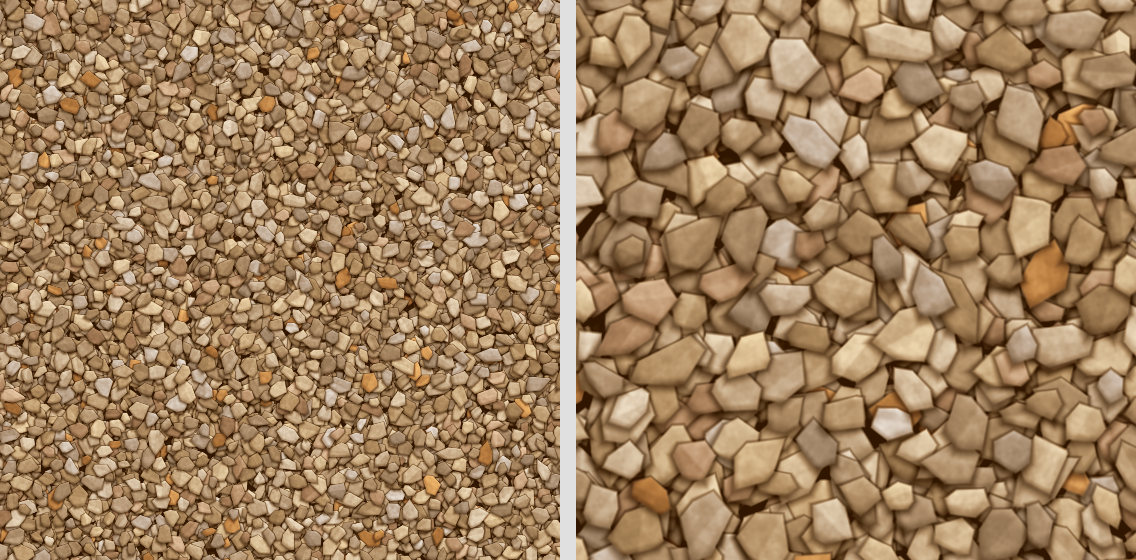
Left: the whole. Right: its middle third, enlarged.
A three.js fragment shader for this texture:

```glsl
#define CELLS 31.0
#define LAYERS 7
#define SIDES 6
#define EDGE 0.035
#define BEVEL 0.17
#define SHADOW_REACH 0.17
#define SHADOW_DEPTH 0.46
#define GRAIN 0.11
#define LIGHT_DIR vec2(0.30, 0.95)
#define DARK_EARTH vec3(0.29, 0.18, 0.07)
#define MID_SAND vec3(0.70, 0.57, 0.42)
#define PALE_SAND vec3(0.86, 0.775, 0.65)

varying vec2 vUv;

float hash(vec2 p) {
  vec3 q = fract(p.xyx * 0.1031);
  q += dot(q, q.yzx + 33.33);
  return fract((q.x + q.y) * q.z);
}

vec3 hash3(vec2 p) {
  vec3 q = fract(p.xyx * vec3(0.1031, 0.1030, 0.0973));
  q += dot(q, q.yxz + 33.33);
  return fract((q.xxy + q.yzz) * q.zyx);
}

float noise(vec2 p) {
  vec2 i = floor(p), f = fract(p);
  f = f * f * (3.0 - 2.0 * f);
  return mix(mix(hash(i), hash(i + vec2(1.0, 0.0)), f.x),
             mix(hash(i + vec2(0.0, 1.0)), hash(i + 1.0), f.x), f.y);
}

mat2 rotation(float a) {
  float c = cos(a), s = sin(a);
  return mat2(c, s, -s, c);
}

// Brightness to sand colour, from shadow through tan to cream
vec3 sandRamp(float tone) {
  vec3 low = mix(DARK_EARTH, MID_SAND, clamp((tone - 0.29) / 0.41, -0.25, 1.0));
  return mix(low, PALE_SAND, clamp((tone - 0.70) / 0.16, 0.0, 1.4));
}

// Mineral tint: mostly neutral, with some grey, red-brown and orange stones
vec3 mineralTint(float kind, float warmth) {
  vec3 tint = mix(vec3(1.01, 0.98, 0.90), vec3(0.99, 1.0, 1.04), warmth);
  if (kind < 0.10) tint = vec3(0.98, 1.01, 1.11);
  else if (kind < 0.20) tint = vec3(0.97, 0.90, 0.86);
  else if (kind > 0.97) tint = vec3(1.02, 0.84, 0.58);
  return tint;
}

// Convex chipped stone: x is the signed distance, y the bevel shading
vec2 chippedStone(vec2 q, float radius, vec2 light, vec2 seed) {
  float dist = -1.0, shade = 0.0;
  for (int k = 0; k < SIDES; k++) {
    vec3 r = hash3(seed + float(k) * 7.31 + 3.7);
    float angle = (float(k) + 0.75 * r.x) * 6.28319 / float(SIDES);
    vec2 normal = vec2(cos(angle), sin(angle));
    float plane = dot(q, normal) - radius * mix(0.72, 1.10, r.y);
    float slope = smoothstep(-BEVEL * mix(0.5, 1.5, r.z), 0.0, plane);
    shade += slope * (0.12 * dot(normal, light) - 0.05);
    dist = max(dist, plane);
  }
  return vec2(dist, shade);
}

void main() {
  float tone = 0.24;
  vec3 tint = vec3(1.0);

  // Heap the layers from the bottom up
  for (int layer = 0; layer < LAYERS; layer++) {
    float level = float(layer);
    mat2 turn = rotation(level * 0.83 + 0.3);
    vec2 p = turn * (vUv * CELLS) + level * vec2(57.37, 91.71);
    vec2 layerLight = turn * LIGHT_DIR;
    vec2 home = floor(p);

    for (int j = -1; j <= 1; j++) {
      for (int i = -1; i <= 1; i++) {
        vec2 cell = home + vec2(float(i), float(j));
        vec3 place = hash3(cell + 11.3);
        vec3 look = hash3(cell + 47.9);
        vec3 form = hash3(cell + 83.1);
        vec2 q = p - cell - 0.5 - 0.6 * (place.xy - 0.5);
        if (dot(q, q) > 1.3) continue;

        // Turn and stretch into the frame of the stone
        mat2 spin = rotation(form.x * 6.28319);
        vec2 light = spin * layerLight;
        q = spin * q * vec2(mix(0.74, 1.0, form.y), mix(1.28, 1.0, form.y));
        float radius = mix(0.27, 0.52, place.z);
        vec2 stone = chippedStone(q, radius, light, cell);

        // Shadow on the stones beneath, longer away from the light
        float away = 1.0 - 0.6 * dot(q, light) / (length(q) + 0.001);
        float shadow = 1.0 - smoothstep(0.0, SHADOW_REACH * away, stone.x);
        tone *= 1.0 - SHADOW_DEPTH * shadow * shadow;

        // Broken face and mottled surface
        float ridge = smoothstep(-0.05, 0.05, q.y + (look.z - 0.5) * q.x);
        float mottle = 0.6 * noise(p * 6.0 + level) + 0.4 * noise(p * 14.0) - 0.5;
        float stoneTone = 0.755 + 0.24 * (look.x - 0.5) + stone.y
                        + 0.16 * (form.z - 0.5) * (ridge - 0.5) + GRAIN * mottle;
        float cover = 1.0 - smoothstep(-EDGE, EDGE, stone.x);
        tone = mix(tone, stoneTone, cover);
        tint = mix(tint, mineralTint(look.y, look.z), cover);
      }
    }
  }
  gl_FragColor = vec4(clamp(sandRamp(tone) * tint, 0.0, 1.0), 1.0);
}
```
